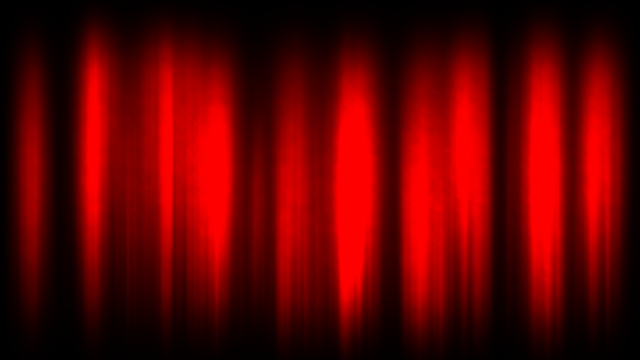
Reproduce this background procedurally as a Shadertoy shader.

```glsl
const int BEAM_COUNT = 10;
const int RAY_COUNT = 22;
const float BEAM_JITTER = 0.24;                  // share of the spacing
const float RAY_JITTER = 0.45;
const vec2 BEAM_WIDTH = vec2(0.027, 0.044);      // narrowest, widest
const vec2 BEAM_HEIGHT = vec2(0.31, 0.41);       // shortest, tallest
const vec2 BEAM_LEVEL = vec2(0.42, 0.67);        // lowest, highest middle
const vec2 BEAM_POWER = vec2(0.72, 1.28);        // dimmest, brightest
const vec2 RAY_WIDTH = vec2(0.008, 0.018);
const vec2 RAY_HEIGHT = vec2(0.22, 0.40);
const vec2 RAY_LEVEL = vec2(0.36, 0.66);
const vec2 RAY_POWER = vec2(0.04, 0.36);
const float HAZE = 0.07;
const float STREAK_CONTRAST = 0.40;
const float SMUDGE_CONTRAST = 0.03;
const float SHOULDER = 0.12;                     // softness of the brightest core
const vec3 GLOW_COLOR = vec3(1.0, 0.0, 0.0);

float hash(vec2 p) {
    return fract(sin(dot(p, vec2(127.1, 311.7))) * 43758.55);
}

float pick(vec2 range, vec2 key) {
    return mix(range.x, range.y, hash(key));
}

float valueNoise(vec2 p) {
    vec2 cell = floor(p);
    vec2 f = fract(p);
    f = f * f * (3.0 - 2.0 * f);
    float low = mix(hash(cell), hash(cell + vec2(1, 0)), f.x);
    float high = mix(hash(cell + vec2(0, 1)), hash(cell + vec2(1, 1)), f.x);
    return mix(low, high, f.y);
}

// Fine vertical folds, centred on zero, drifting slowly with height
float streaks(vec2 uv) {
    float broad = valueNoise(uv * vec2(52.0, 0.7));
    float medium = valueNoise(uv * vec2(98.0, 0.9) + 17.0);
    float fine = valueNoise(uv * vec2(180.0, 1.1) + 41.0);
    return 0.45 * broad + 0.32 * medium + 0.23 * fine - 0.5;
}

// Soft column of light, tapering to both ends
float column(vec2 uv, vec2 center, vec2 size) {
    vec2 d = abs(uv - center) / size;
    return exp(-pow(d.x, 2.2) - pow(d.y, 2.1));
}

float beam(vec2 uv, float id) {
    float shift = (hash(vec2(id, 1.0)) - 0.5) * 2.0 * BEAM_JITTER;
    float x = (id + 0.5 + shift) / float(BEAM_COUNT);
    vec2 size = vec2(pick(BEAM_WIDTH, vec2(id, 2.0)), pick(BEAM_HEIGHT, vec2(id, 3.0)));
    vec2 center = vec2(x, pick(BEAM_LEVEL, vec2(id, 4.0)));
    return pick(BEAM_POWER, vec2(id, 5.0)) * column(uv, center, size);
}

// Narrow, weaker columns between and across the beams
float ray(vec2 uv, float id) {
    float shift = (hash(vec2(id, 11.0)) - 0.5) * 2.0 * RAY_JITTER;
    float x = (id + 0.5 + shift) / float(RAY_COUNT);
    vec2 size = vec2(pick(RAY_WIDTH, vec2(id, 12.0)), pick(RAY_HEIGHT, vec2(id, 13.0)));
    vec2 center = vec2(x, pick(RAY_LEVEL, vec2(id, 14.0)));
    return pick(RAY_POWER, vec2(id, 15.0)) * column(uv, center, size);
}

// Limits light to one with a rounded shoulder
float softLimit(float light) {
    float h = max(SHOULDER - abs(light - 1.0), 0.0) / SHOULDER;
    return min(light, 1.0) - 0.25 * h * h * SHOULDER;
}

void mainImage(out vec4 fragColor, in vec2 fragCoord) {
    vec2 uv = fragCoord / iResolution.xy;
    float fold = streaks(uv);

    // Folds also raise and lower the ends of the light
    vec2 bent = uv + vec2(0.0, 0.16 * fold);
    float light = HAZE * column(uv, vec2(0.5, 0.52), vec2(0.6, 0.36));
    for (int i = 0; i < BEAM_COUNT; i++) {
        light += beam(bent, float(i));
    }
    for (int i = 0; i < RAY_COUNT; i++) {
        light += ray(bent, float(i));
    }
    light *= 1.0 + 2.0 * STREAK_CONTRAST * fold;

    // Faint smudges on the surface, in two sizes
    float smudge = valueNoise(uv * vec2(57.0, 36.0) + 5.0);
    smudge += valueNoise(uv.yx * vec2(83.0, 149.0) + uv * 31.0) - 1.0;
    light *= 1.0 + 2.0 * SMUDGE_CONTRAST * smudge;

    // Darkened borders
    float sides = smoothstep(-0.01, 0.10, uv.x) * smoothstep(1.08, 0.88, uv.x);
    float ends = smoothstep(-0.08, 0.20, uv.y) * smoothstep(1.03, 0.77, uv.y);
    light *= sides * ends;

    fragColor = vec4(GLOW_COLOR * softLimit(light), 1.0);
}
```
